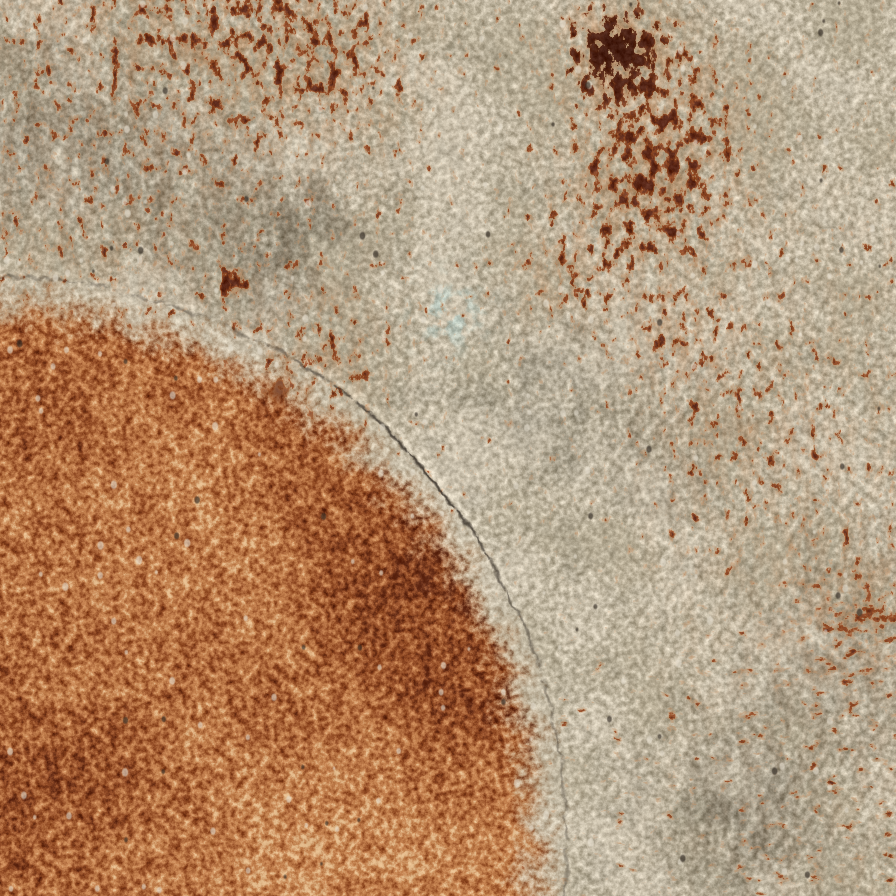
A WebGL 2 fragment shader for this texture:

```glsl
#version 300 es
precision highp float;

uniform vec2 u_resolution;
out vec4 fragColor;

const vec3 PALE = vec3(0.80, 0.76, 0.68);
const vec3 STONE = vec3(0.72, 0.68, 0.59);
const vec3 SLATE = vec3(0.49, 0.47, 0.41);
const vec3 TAN = vec3(0.72, 0.54, 0.38);
const vec3 OCHRE = vec3(0.77, 0.51, 0.31);
const vec3 RUST = vec3(0.58, 0.30, 0.15);
const vec3 DARK_RUST = vec3(0.34, 0.14, 0.08);
const vec3 CREAM = vec3(0.88, 0.74, 0.56);
const vec3 SOOT = vec3(0.20, 0.17, 0.14);

// Each patch: centre, radius, weight
const vec4 CORROSION[12] = vec4[12](
  vec4(0.685, 0.945, 0.055, 0.80), vec4(0.74, 0.87, 0.095, 0.55),
  vec4(0.72, 0.77, 0.085, 0.52), vec4(0.63, 0.69, 0.060, 0.38),
  vec4(0.28, 1.00, 0.150, 0.42), vec4(0.39, 0.92, 0.080, 0.26),
  vec4(0.36, 0.60, 0.075, 0.40), vec4(0.75, 0.62, 0.055, 0.36),
  vec4(0.82, 0.50, 0.110, 0.20), vec4(0.96, 0.31, 0.070, 0.42),
  vec4(0.26, 0.685, 0.016, 0.90), vec4(0.31, 0.56, 0.014, 1.00));
const vec4 GREY_STAINS[8] = vec4[8](
  vec4(0.02, 0.86, 0.11, 0.50), vec4(0.18, 0.82, 0.10, 0.38),
  vec4(0.33, 0.75, 0.07, 0.48), vec4(0.60, 0.56, 0.09, 0.26),
  vec4(0.83, 0.09, 0.10, 0.52), vec4(0.95, 0.27, 0.10, 0.38),
  vec4(0.74, 0.50, 0.09, 0.22), vec4(0.27, 0.68, 0.09, 0.30));
const vec4 DISC_TONES[8] = vec4[8](
  vec4(0.15, 0.42, 0.14, 0.22), vec4(0.45, 0.36, 0.10, -0.50),
  vec4(0.53, 0.22, 0.07, -0.35), vec4(0.02, 0.12, 0.12, -0.28),
  vec4(0.32, 0.05, 0.12, 0.30), vec4(0.31, 0.34, 0.05, 0.22),
  vec4(0.50, 0.04, 0.12, 0.22), vec4(0.10, 0.52, 0.06, -0.22));

float hash(vec2 cell) {
  return fract(sin(dot(cell, vec2(127.1, 311.7))) * 43758.5);
}

float slope(vec2 cell, vec2 local, vec2 offset) {
  float angle = 6.2832 * hash(cell + offset);
  return dot(vec2(cos(angle), sin(angle)), local - offset);
}

float gradientNoise(vec2 p) {
  vec2 cell = floor(p), f = fract(p);
  vec2 w = f * f * f * (f * (f * 6.0 - 15.0) + 10.0);
  float low = mix(slope(cell, f, vec2(0)), slope(cell, f, vec2(1, 0)), w.x);
  float high = mix(slope(cell, f, vec2(0, 1)), slope(cell, f, vec2(1)), w.x);
  return 1.5 * mix(low, high, w.y);
}

float fbm(vec2 p) {
  float sum = 0.0, amp = 0.6;
  for (int i = 0; i < 4; i++) {
    sum += amp * gradientNoise(p);
    p = mat2(1.6, 1.2, -1.2, 1.6) * p + 7.3;
    amp *= 0.5;
  }
  return sum;
}

float blob(vec2 p, vec4 shape) {
  vec2 d = (p - shape.xy) / shape.z;
  return shape.w * exp(-dot(d, d));
}

// Jittered dots of varied size, one per chosen cell
float specks(vec2 p, float cells, float chance, float radius, float soft) {
  vec2 cell = floor(p * cells);
  vec2 centre = 0.25 + 0.5 * vec2(hash(cell + 3.1), hash(cell + 8.7));
  float size = radius * (0.4 + 0.6 * hash(cell + 5.3));
  float d = length((fract(p * cells) - centre) * vec2(1.0, 0.75)) / cells;
  return step(hash(cell), chance) * smoothstep(size + soft, size - soft, d);
}

vec3 concrete(vec2 p, float grain, float rustiness) {
  float stain = 0.0;
  for (int i = 0; i < 8; i++) stain += blob(p, GREY_STAINS[i]);
  float streaks = fbm(p * vec2(64.0, 26.0));
  stain *= 1.0 + 1.4 * streaks;
  vec3 col = mix(STONE, PALE, smoothstep(-0.4, 0.4, fbm(p * 9.0) + 0.4 * grain));
  col = mix(col, SLATE, clamp(stain + 0.35 * fbm(p * 26.0) - 0.02, 0.0, 0.9));
  col = mix(col, TAN, clamp(rustiness * (0.55 + 1.6 * streaks), 0.0, 0.6));
  float patina = blob(p, vec4(0.50, 0.65, 0.04, 0.7)) * smoothstep(-0.1, 0.4, fbm(p * 50.0));
  return mix(col, vec3(0.68, 0.78, 0.76), patina) + 0.22 * grain;
}

vec3 rustedDisc(vec2 p, float grain) {
  float tone = -0.02;
  for (int i = 0; i < 8; i++) tone += blob(p, DISC_TONES[i]);
  tone += 0.30 * fbm(p * 11.0) + 0.55 * fbm(p * vec2(60.0, 42.0)) + 0.85 * grain;
  vec3 col = mix(RUST, OCHRE, smoothstep(-0.45, 0.35, tone));
  col = mix(col, DARK_RUST, 0.8 * smoothstep(-0.25, -0.95, tone));
  col = mix(col, CREAM, 0.85 * smoothstep(0.2, 0.8, tone));
  return col + 0.10 * grain;
}

// Amount of corrosion on the bare surface
float corrosion(vec2 p) {
  float amount = 0.08 + 0.25 * smoothstep(0.55, 0.15, p.x) * smoothstep(0.55, 0.70, p.y);
  amount += 0.16 * smoothstep(0.65, 0.85, p.x) * smoothstep(0.95, 0.60, p.y);
  for (int i = 0; i < 12; i++) amount += blob(p, CORROSION[i]);
  return amount;
}

void main() {
  vec2 p = gl_FragCoord.xy / u_resolution;
  float pixel = 1.0 / min(u_resolution.x, u_resolution.y);
  float grain = fbm(mat2(0.8, 0.6, -0.6, 0.8) * p * 140.0);
  float rustiness = min(corrosion(p), 1.2);
  vec3 col = concrete(p, grain, 0.7 * (rustiness - 0.08));

  // Pale rim around the disc
  vec2 q = p - vec2(0.0, 0.058);
  float radius = length(q) + 0.005 * fbm(p * 9.0);
  float rim = smoothstep(0.57, 0.60, radius) * smoothstep(0.65, 0.625, radius);
  col = mix(col, PALE + 0.2 * grain, 0.45 * rim);

  // Rust spots: tall at the top, wide at the bottom right
  float spots = mix(fbm(p * vec2(82.0, 56.0)), fbm(p * vec2(50.0, 82.0)), smoothstep(0.45, 0.2, p.y));
  float excess = spots + 0.3 * grain - mix(0.68, -0.16, rustiness);
  col = mix(col, TAN, 0.6 * smoothstep(-0.30, 0.02, excess));
  vec3 spotColor = mix(RUST, DARK_RUST, smoothstep(0.05, 0.40, excess));
  spotColor = mix(spotColor, DARK_RUST * 0.75, blob(p, vec4(0.685, 0.945, 0.05, 0.9)));
  col = mix(col, spotColor + 0.12 * grain, smoothstep(-0.04, 0.10, excess));

  // Disc with a ragged, fading border
  float border = radius + 0.028 * fbm(p * 30.0) + 0.022 * grain;
  col = mix(col, TAN + 0.2 * grain, 0.45 * smoothstep(0.632, 0.590, border));
  col = mix(col, rustedDisc(p, grain), smoothstep(0.612, 0.568, border));

  // Broken crack along the rim
  float angle = atan(q.y, q.x);
  float strength = 0.32 + 0.5 * exp(-pow((angle - 0.72) / 0.28, 2.0));
  strength *= smoothstep(-0.15, 0.25, fbm(p * 60.0) + 0.55 * strength);
  float offset = radius - 0.632 + 0.005 * fbm(p * 55.0);
  float width = 0.0022 + 0.0025 * fbm(p * 80.0);
  col = mix(col, SOOT, strength * smoothstep(width + pixel, 0.0, abs(offset)));
  col += 0.14 * strength * smoothstep(0.005, 0.0, abs(offset - 0.006));

  // Scattered chips and pits
  col = mix(col, vec3(0.90, 0.87, 0.81), 0.6 * specks(p, 60.0, 0.06, 0.0035, pixel));
  col = mix(col, SOOT, 0.65 * specks(p + 0.37, 50.0, 0.02, 0.0032, pixel));
  fragColor = vec4(clamp(col, 0.0, 1.0), 1.0);
}
```
